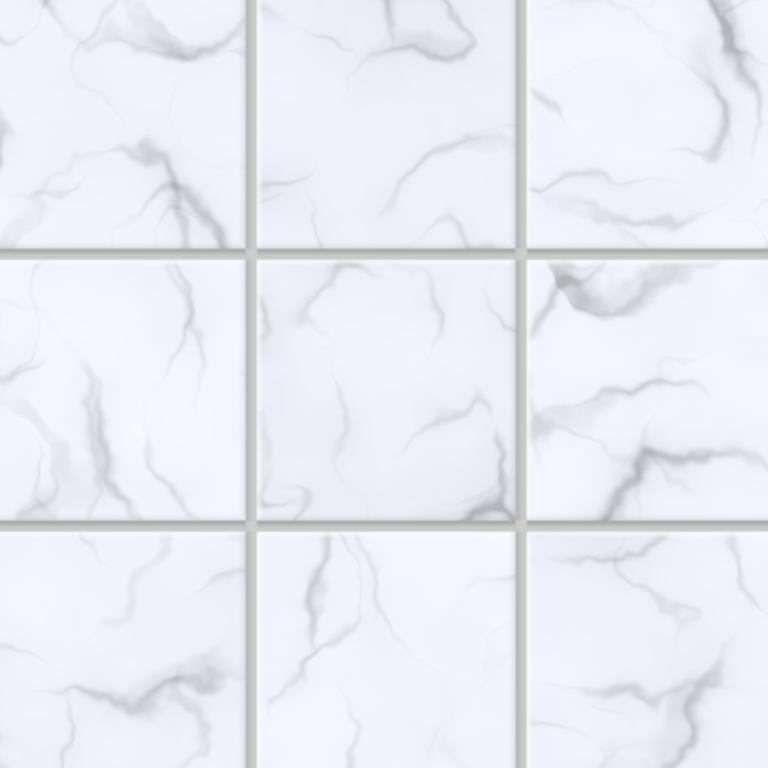
Reproduce this texture procedurally as a three.js fragment shader.

```glsl
// Three by three polished white marble tiles with grey veins and bevelled grout.
// Each tile samples its own turned, shifted patch of warped gradient noise;
// veins follow the zero contours of that noise, some with a smoky fill on one side.
#define PITCH vec2(0.3515, 0.354)
#define GROUT_ORIGIN vec2(0.327, 0.315)
#define GROUT_HALF 0.0072
#define EDGE_SOFT 0.0022
#define VEIN_WIDTH 0.021
#define VEIN_STRENGTH 0.58
#define SMOKE_STRENGTH 0.60
#define MARBLE_COLOR vec3(0.943, 0.953, 0.992)
#define VEIN_COLOR vec3(0.68, 0.685, 0.70)
#define GROUT_LIGHT vec3(0.785, 0.79, 0.785)
#define GROUT_DARK vec3(0.66, 0.665, 0.665)

varying vec2 vUv;

vec2 hash2(vec2 p) {
  vec3 q = fract(p.xyx * vec3(0.1031, 0.1030, 0.0973));
  q += dot(q, q.yzx + 33.33);
  return fract((q.xx + q.yz) * q.zy);
}

mat2 rotation(float angle) {
  float c = cos(angle), s = sin(angle);
  return mat2(c, s, -s, c);
}

float corner(vec2 cell, vec2 toPoint) {
  float angle = 6.2832 * hash2(cell).x;
  return dot(vec2(cos(angle), sin(angle)), toPoint);
}

float gradientNoise(vec2 p) {
  vec2 i = floor(p), f = p - i;
  vec2 u = f * f * f * (f * (f * 6.0 - 15.0) + 10.0);
  vec2 x = vec2(1.0, 0.0);
  return mix(mix(corner(i, f), corner(i + x, f - x), u.x),
             mix(corner(i + x.yx, f - x.yx), corner(i + 1.0, f - 1.0), u.x), u.y);
}

float fbm(vec2 p) {
  float sum = 0.0, amp = 0.5;
  for (int i = 0; i < 4; i++) {
    sum += amp * gradientNoise(p);
    p = rotation(0.6) * p * 2.1 + 5.3;
    amp *= 0.5;
  }
  return sum;
}

// Approximate signed distance to the zero contour of the noise
float contour(vec2 p) {
  float e = 0.02, n = gradientNoise(p);
  vec2 slope = vec2(gradientNoise(p + vec2(e, 0.0)), gradientNoise(p + vec2(0.0, e))) - n;
  return n / max(length(slope) / e, 0.45);
}

// Vein darkness, 0 to 1, at p inside one tile
float veins(vec2 p, vec2 seed) {
  vec2 q = rotation(6.2832 * seed.x) * (p - 0.5) + 60.0 * seed + 20.0;
  vec2 warp = vec2(fbm(q * 2.2), fbm(q * 2.2 + 31.7));
  float grain = fbm(q * 7.0 + 11.0);
  float tone = 0.0;
  for (int i = 0; i < 3; i++) {
    float layer = float(i);
    vec2 r = rotation(layer * 1.9) * (q + 0.28 * warp) * (1.05 + 0.4 * layer) + layer * 13.4;
    float d = contour(r);
    float presence = smoothstep(-0.22, 0.4, gradientNoise(r * 1.3 + 17.2));
    float width = VEIN_WIDTH * (0.65 + 0.7 * presence) * (1.0 + 0.8 * grain);
    float fade = 1.0 - 0.28 * layer;
    // Fine line with a faint halo
    float line = exp(-d * d / (width * width));
    float halo = exp(-abs(d) / 0.12);
    tone += presence * fade * (VEIN_STRENGTH * line + 0.14 * halo);
    // Smoky band on one side of the strongest veins
    float smoke = smoothstep(0.05, 0.38, gradientNoise(r * 0.9 + 43.6));
    float band = 0.04 + 0.17 * smoke;
    float fill = smoothstep(-0.01, 0.02, d) * (1.0 - smoothstep(0.45 * band, band, d));
    tone += SMOKE_STRENGTH * smoke * fill * max(1.0 - 0.6 * layer, 0.0) * (0.8 + 1.3 * grain);
  }
  return clamp(tone, 0.0, 0.9);
}

void main() {
  vec2 grid = (vUv - GROUT_ORIGIN) / PITCH;
  vec2 tile = floor(grid);
  vec2 seed = hash2(tile + 7.0);

  // Marble with a slight tint per tile and soft clouds
  vec2 local = fract(grid);
  float cloud = fbm(local * 1.6 + 40.0 * seed.yx);
  vec3 color = MARBLE_COLOR + 0.022 * (seed.y - 0.45) + 0.035 * cloud;
  color = mix(color, VEIN_COLOR, veins(local, seed));

  // Offset from the nearest grout line, positive to the right and downwards
  vec2 side = (fract(grid + 0.5) - 0.5) * PITCH * vec2(1.0, -1.0);
  vec2 away = abs(side);

  // Bevel: bright on the lit edge, faintly shaded on the other
  vec2 rim = 1.0 - smoothstep(vec2(GROUT_HALF), vec2(GROUT_HALF + 0.010), away);
  vec2 lit = rim * step(0.0, side);
  vec2 shaded = rim - lit;
  color = mix(color, vec3(0.99, 0.99, 1.0), 0.75 * max(lit.x, lit.y));
  color *= 1.0 - 0.06 * max(shaded.x, shaded.y);

  // Grout: shadow along its left or upper side, paler where lines cross
  vec2 grout = 1.0 - smoothstep(vec2(GROUT_HALF - EDGE_SOFT), vec2(GROUT_HALF + EDGE_SOFT), away);
  vec2 shade = smoothstep(vec2(-0.006), vec2(0.003), side);
  vec3 upright = mix(GROUT_DARK, GROUT_LIGHT, 0.45 + 0.55 * shade.x);
  vec3 level = mix(GROUT_DARK, GROUT_LIGHT, shade.y);
  color = mix(color, level, grout.y);
  color = mix(color, upright, grout.x);
  color = mix(color, GROUT_LIGHT + 0.02, 0.8 * grout.x * grout.y);

  gl_FragColor = vec4(clamp(color, 0.0, 1.0), 1.0);
}
```
